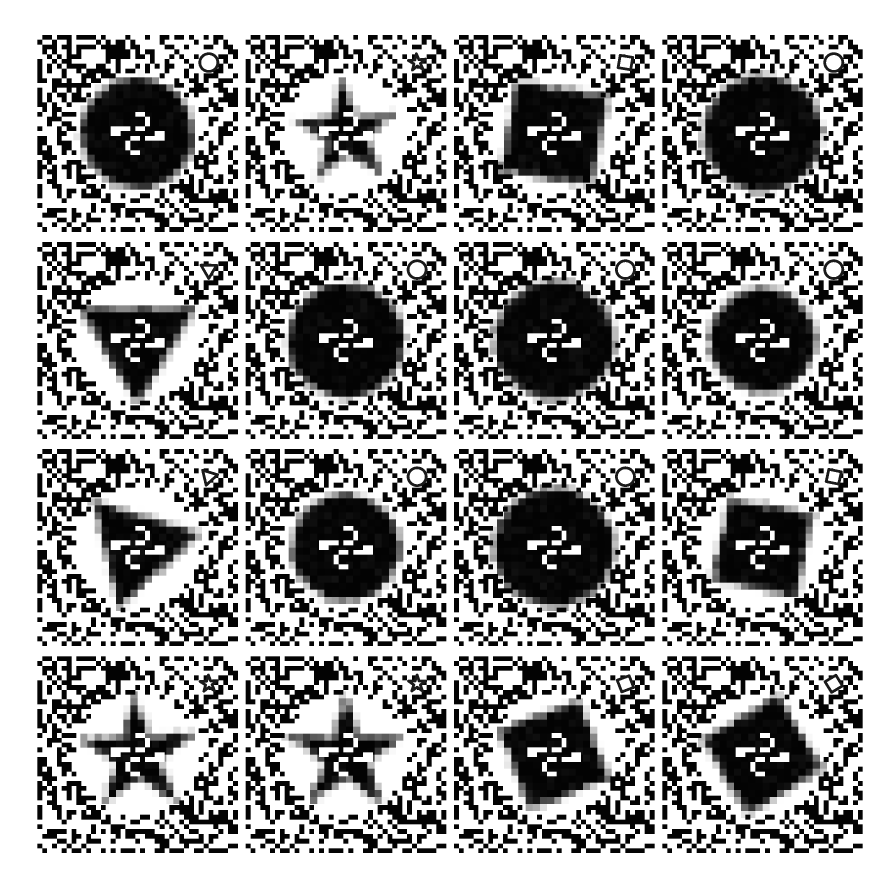
Write a Shadertoy shader that draws this pattern.

```glsl
// A 4 x 4 sheet of square tiles, each a blocky dark shape on a white disc amid ink specks.
// One polygon distance function draws every shape; the specks come from a cell hash
// clumped by gradient noise and are shared by all tiles. Supersampling smooths the edges.

const float TILES = 4.0;
const vec2 MARGIN = vec2(0.0417, 0.0394);  // left and top, in canvas units
const vec2 PITCH = vec2(0.2325, 0.2332);   // tile spacing, in canvas units
const vec2 FILL = vec2(0.9625, 0.951);     // share of the pitch a tile covers
const float SPECK_CELLS = 41.0;            // odd, so one cell sits in the middle
const float SHAPE_CELLS = 28.0;
const float SPECK_DENSITY = 0.42;
const float SPECK_CLUMPING = 0.45;
const float DISC_RADIUS = 0.62;            // in half tiles, as are the sizes below
const float EDGE_BLUR = 0.055;
const vec2 BADGE_CENTER = vec2(0.71, 0.72);
const float BADGE_RADIUS = 0.09;
const float BADGE_LINE = 0.014;
const float INK = 0.01;
const float PAPER = 1.0;
const int SAMPLES = 3;                     // per axis
const float PI = 3.14159;

// Shape of each tile, row by row from the top; 0 sides is a circle, 5 a star.
const float SIDES[16] = float[16](
    0., 5., 4., 0.,  3., 0., 0., 0.,  3., 0., 0., 4.,  5., 5., 4., 4.);
const float RADIUS[16] = float[16](
    .56, .53, .65, .59,  .66, .58, .60, .53,  .64, .54, .60, .60,  .60, .60, .60, .62);
const float TURN[16] = float[16](
    0., .08, .62, 0.,  3.14, 0., 0., 0.,  .75, 0., 0., .58,  .05, 0., 1.15, 1.33);

float hash(vec2 p) {
    vec3 q = fract(p.xyx * 0.1031);
    q += dot(q, q.yzx + 33.33);
    return fract((q.x + q.y) * q.z);
}

float cornerSlope(vec2 corner, vec2 offset) {
    float a = 2.0 * PI * hash(corner + 17.0);
    return dot(vec2(cos(a), sin(a)), offset);
}

float gradientNoise(vec2 p) {
    vec2 i = floor(p), f = p - i, u = f * f * (3.0 - 2.0 * f), e = vec2(1, 0);
    return mix(mix(cornerSlope(i, f), cornerSlope(i + e, f - e), u.x),
               mix(cornerSlope(i + e.yx, f - e.yx), cornerSlope(i + 1.0, f - 1.0), u.x), u.y);
}

// Signed distance to a circle, a regular polygon or a five-pointed star.
float shapeDistance(vec2 p, float sides, float radius, float turn) {
    if (sides < 1.0) return length(p) - radius;
    float c = cos(turn), s = sin(turn);
    p = mat2(c, -s, s, c) * p;
    float halfSector = PI / sides;
    float slant = sides > 4.5 ? 0.3 * PI : 0.5 * PI;
    vec2 corner = radius * vec2(cos(halfSector), sin(halfSector));
    vec2 edge = vec2(cos(slant), sin(slant));
    float a = mod(atan(p.x, p.y), 2.0 * halfSector) - halfSector;
    p = length(p) * vec2(cos(a), abs(sin(a))) - corner;
    p += edge * clamp(-dot(p, edge), 0.0, corner.y / edge.y);
    return length(p) * sign(p.x);
}

bool inCells(vec2 c, vec2 low, vec2 high) {
    return all(greaterThan(c, low - 0.5)) && all(lessThan(c, high + 0.5));
}

// White pinwheel in the middle, one arm repeated by a half turn.
bool pinwheel(vec2 cell) {
    bool hit = false;
    for (float s = -1.0; s < 2.0; s += 2.0) {
        vec2 c = cell * s;
        hit = hit || inCells(c, vec2(-5, 1), vec2(-2, 1)) || inCells(c, vec2(-5, 0), vec2(-4, 0))
                  || inCells(c, vec2(0, 4), vec2(1, 4)) || inCells(c, vec2(2, 2), vec2(2, 3))
                  || inCells(c, vec2(0, 1), vec2(1, 1));
    }
    return hit;
}

float sheet(vec2 uv) {
    vec2 grid = (vec2(uv.x, 1.0 - uv.y) - MARGIN) / PITCH;
    vec2 tile = floor(grid);
    vec2 local = (grid - tile) / FILL;
    if (any(lessThan(tile, vec2(0))) || any(greaterThanEqual(tile, vec2(TILES)))
        || any(greaterThan(local, vec2(1)))) return PAPER;
    int id = int(tile.x + TILES * tile.y);
    vec2 p = vec2(2.0, -2.0) * (local - 0.5);

    // Specks around the disc
    vec2 cell = floor(local * SPECK_CELLS) - floor(0.5 * SPECK_CELLS);
    float density = SPECK_DENSITY + SPECK_CLUMPING * gradientNoise(cell * 0.37 + 40.0);
    bool speck = hash(cell + 91.0) < density;
    bool outside = length(cell) * 2.0 / SPECK_CELLS > DISC_RADIUS;
    float tone = speck && outside ? INK : PAPER;

    // Blocky shape with soft edges and a faint mottle
    vec2 block = floor(local * SHAPE_CELLS);
    vec2 center = vec2(2.0, -2.0) * ((block + 0.5) / SHAPE_CELLS - 0.5);
    float d = shapeDistance(center, SIDES[id], RADIUS[id], TURN[id]);
    float grain = hash(block + 53.0 * tile + 7.0);
    float body = mix(INK, 0.07, grain * grain * grain);
    float rim = smoothstep(-EDGE_BLUR, EDGE_BLUR, d + 0.03 * (grain - 0.5));
    tone = min(tone, mix(body, PAPER, rim));
    if (pinwheel(vec2(cell.x, -cell.y))) tone = PAPER;

    // Small outline of the same shape in the corner
    float badge = shapeDistance(p - BADGE_CENTER, SIDES[id], BADGE_RADIUS, TURN[id]);
    if (badge < 0.0) tone = PAPER;
    return abs(badge) < BADGE_LINE ? 0.1 : tone;
}

void mainImage(out vec4 fragColor, in vec2 fragCoord) {
    float sum = 0.0;
    for (int i = 0; i < SAMPLES * SAMPLES; i++) {
        vec2 jitter = (vec2(i % SAMPLES, i / SAMPLES) + 0.5) / float(SAMPLES) - 0.5;
        sum += sheet((fragCoord + jitter) / iResolution.xy);
    }
    fragColor = vec4(vec3(sum / float(SAMPLES * SAMPLES)), 1.0);
}
```
